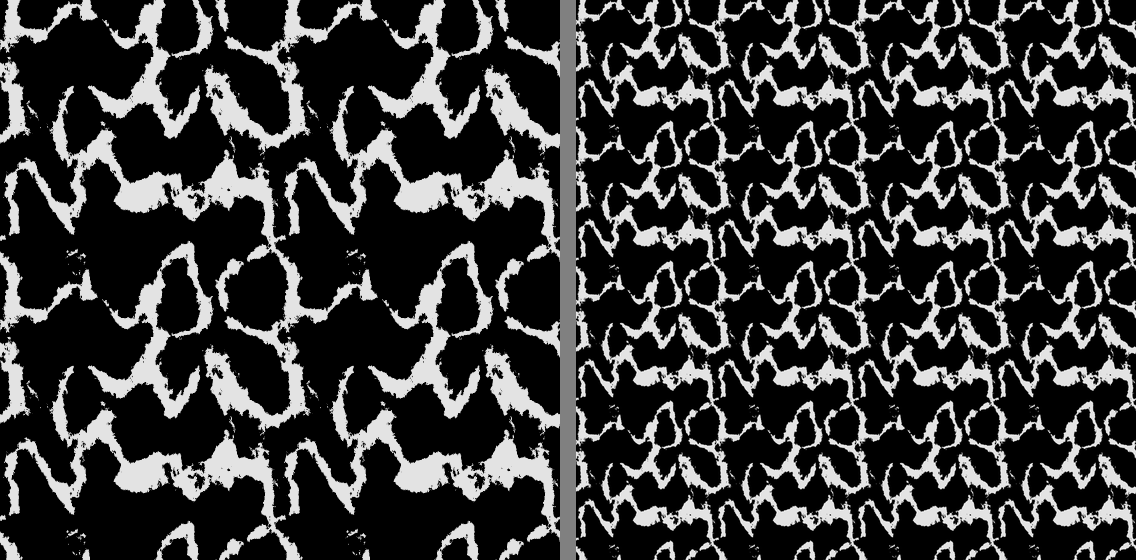
Left, the tile; right, the same tile 2 across and 2 down.
Write a WebGL 2 fragment shader that draws this texture.

```glsl
#version 300 es
precision highp float;
precision highp int;
// Pale, ragged veins on black: the zero lines of a coarse gradient noise give
// a continuous network, and layers of absolute noise fray it into grains.
// Every lattice wraps, and the tile repeats twice along each axis.

uniform vec2 u_resolution;
out vec4 fragColor;

// Random unit gradient of a lattice cell, by integer bit mixing.
vec2 cellGradient(uvec2 cell, uint seed) {
    uint h = cell.x * 374761393u + cell.y * 668265263u + seed * 974711u;
    h = (h ^ (h >> 15)) * 739982445u;
    h = (h ^ (h >> 12)) * 695872825u;
    h ^= h >> 15;
    float angle = 6.28319 * float(h & 65535u) / 65536.0;
    return vec2(cos(angle), sin(angle));
}

// Contribution of one lattice corner.
float corner(uvec2 cell, uvec2 offset, vec2 f, uvec2 period, uint seed) {
    return dot(cellGradient((cell + offset) % period, seed), f - vec2(offset));
}

// Gradient noise that wraps after a whole number of cells.
float wrappedNoise(vec2 p, uvec2 period, uint seed) {
    // Shift each seed so that the lattice points do not line up.
    vec2 q = p * vec2(period) + float(seed) * vec2(0.37, 0.61);
    uvec2 cell = uvec2(floor(q));
    vec2 f = fract(q);
    vec2 w = f * f * f * (f * (f * 6.0 - 15.0) + 10.0);
    float bottom = mix(corner(cell, uvec2(0, 0), f, period, seed),
                       corner(cell, uvec2(1, 0), f, period, seed), w.x);
    float top = mix(corner(cell, uvec2(0, 1), f, period, seed),
                    corner(cell, uvec2(1, 1), f, period, seed), w.x);
    return mix(bottom, top, w.y);
}

// 1 inside a vein, 0 outside.
float vein(vec2 p) {
    const float threshold = 0.207;

    // Winding centre lines.
    float height = abs(wrappedNoise(p, uvec2(4, 3), 5u)
                     + 0.4 * wrappedNoise(p, uvec2(8, 6), 6u));

    // Frayed edges: each finer layer only adds, so stop once outside.
    uvec2 period = uvec2(8, 6);
    float amplitude = 0.28;
    for (uint layer = 0u; layer < 6u; layer++) {
        if (height > threshold) return 0.0;
        height += amplitude * abs(wrappedNoise(p, period, layer + 7u));
        amplitude *= 0.65;
        period *= 2u;
    }
    return height > threshold ? 0.0 : 1.0;
}

void main() {
    // Average a 3 by 3 grid of samples to smooth the edges.
    float coverage = 0.0;
    for (int i = 0; i < 9; i++) {
        vec2 jitter = (vec2(i % 3, i / 3) - 1.0) / 3.0;
        vec2 uv = (gl_FragCoord.xy + jitter) / u_resolution;
        coverage += vein(uv * 2.0) / 9.0;
    }
    fragColor = vec4(vec3(0.89 * coverage), 1.0);
}
```
